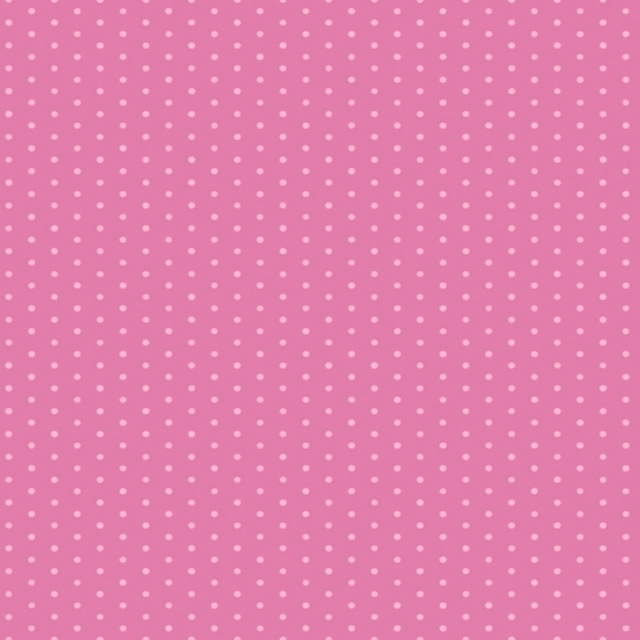
Write a Shadertoy shader that draws this pattern.

```glsl
const float REPEATS = 28.0; // columns, and dots per column

float hash(vec2 p) {
    vec3 q = fract(p.xyx * vec3(0.1031, 0.1030, 0.0973));
    q += dot(q, q.yzx + 33.33);
    return fract((q.x + q.y) * q.z);
}

// Value noise that wraps after a whole number of cells
float wrapNoise(vec2 p, float period) {
    vec2 i = floor(p), f = fract(p);
    f = f * f * (3.0 - 2.0 * f);
    vec2 a = mod(i, period), b = mod(i + 1.0, period);
    return mix(mix(hash(a), hash(vec2(b.x, a.y)), f.x),
               mix(hash(vec2(a.x, b.y)), hash(b), f.x), f.y);
}

void mainImage(out vec4 fragColor, in vec2 fragCoord) {
    vec2 uv = fragCoord / iResolution.xy;
    float pixel = REPEATS / iResolution.y;

    // Staggered grid: every other column drops by half a cell
    vec2 p = uv * REPEATS - vec2(0.383, 0.01);
    float column = floor(p.x + 0.5);
    p.y += 0.5 * mod(column, 2.0);
    vec2 cell = vec2(column, floor(p.y + 0.5));
    vec2 offset = p - cell;
    float variation = hash(mod(cell, REPEATS) + 7.0) - 0.5;

    // Slightly wide dots with a little wobble in their outline
    float grain = wrapNoise(uv * REPEATS * 6.0, REPEATS * 6.0) - 0.5;
    float radius = 0.147 + 0.008 * variation + 0.014 * grain;
    float dist = length(offset * vec2(0.95, 1.06)) - radius;
    float edge = 0.02 + 0.6 * pixel;
    float dot_ = 1.0 - smoothstep(-edge, edge, dist);

    // Pink ground with a faint dull halo round each dot
    float halo = 1.0 - smoothstep(0.06, 0.19, dist + 0.08 * grain);
    vec3 ground = mix(vec3(0.888, 0.490, 0.671), vec3(0.872, 0.497, 0.652), halo);
    ground += 0.008 * grain;

    // Lighter dot, brightest at its centre
    vec3 dotColor = mix(vec3(0.985, 0.655, 0.795), vec3(1.0, 0.705, 0.84),
                        smoothstep(0.0, 0.08, -dist));
    dotColor += 0.02 * variation;

    fragColor = vec4(mix(ground, dotColor, dot_), 1.0);
}
```
